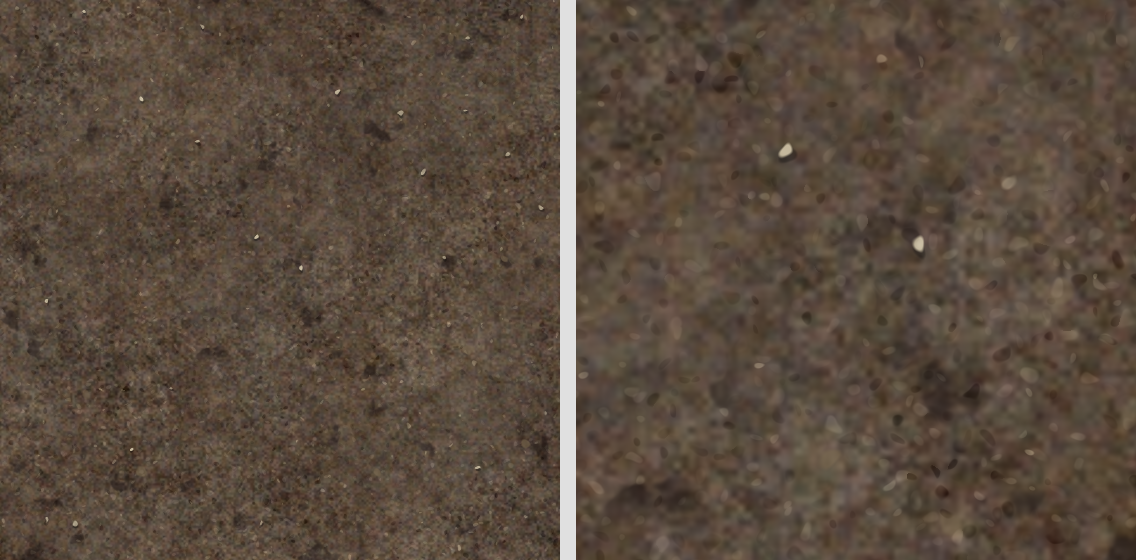
Left, the full canvas; right, a detail of the centre.
This texture is drawn by a WebGL 2 fragment shader. Its source:

```glsl
#version 300 es
precision highp float;
// Dark brown soil: layered value noise gives broad patches, clumps and fine grit,
// scattered cell grains add crumbs and pebbles, thresholded noise opens dark pits,
// and a few small pale stones lie on top.

#define SOIL vec3(0.350, 0.290, 0.237)
#define PIT vec3(0.185, 0.145, 0.130)
#define PEBBLE vec3(0.440, 0.375, 0.285)
#define STONE vec3(0.800, 0.750, 0.640)
#define PATCH_CONTRAST 0.11
#define CLUMP_CONTRAST 0.15
#define GRIT_CONTRAST 0.17
#define CRUMB_CONTRAST 0.20
#define HUE_CONTRAST 0.085
#define GRIT_SCALE 135.0
#define CRUMB_SCALE 85.0
#define STONE_CHANCE 0.22

uniform vec2 u_resolution;
out vec4 fragColor;

float hash(vec2 p) {
    return fract(sin(dot(p, vec2(127.1, 311.7))) * 43758.545);
}

float noise(vec2 p) {
    vec2 cell = floor(p);
    vec2 f = fract(p);
    f = f * f * (3.0 - 2.0 * f);
    float low = mix(hash(cell), hash(cell + vec2(1.0, 0.0)), f.x);
    float high = mix(hash(cell + vec2(0.0, 1.0)), hash(cell + 1.0), f.x);
    return mix(low, high, f.y);
}

float fbm(vec2 p) {
    float sum = 0.0;
    float weight = 0.5;
    for (int i = 0; i < 4; i++) {
        sum += weight * noise(p);
        p = mat2(1.6, 1.2, -1.2, 1.6) * p + 17.3;
        weight *= 0.5;
    }
    return sum / 0.9375;
}

// Scattered oval grains, one per cell at most: x = cover, y = random id.
vec2 grains(vec2 p, float scale, float chance, float radius, float seed) {
    vec2 q = p * scale;
    vec2 base = floor(q);
    float pixel = scale / u_resolution.y;
    vec2 result = vec2(0.0, 0.5);
    for (int y = -1; y <= 1; y++) {
        for (int x = -1; x <= 1; x++) {
            vec2 cell = base + vec2(x, y);
            vec2 key = cell + seed;
            vec2 jitter = vec2(hash(key + 3.1), hash(key + 7.7));
            vec2 d = q - cell - 0.1 - 0.8 * jitter;
            float angle = 6.2832 * hash(key + 11.3);
            d = mat2(cos(angle), sin(angle), -sin(angle), cos(angle)) * d;
            d.y *= mix(1.0, 1.7, hash(key + 19.9));
            float size = radius * mix(0.65, 1.25, hash(key + 23.5));
            float soft = max(0.3 * size, 0.7 * pixel);
            float cover = 1.0 - smoothstep(size - soft, size + soft, length(d));
            cover *= step(hash(key + 31.7), chance);
            if (cover > result.x) result = vec2(cover, hash(key + 41.3));
        }
    }
    return result;
}

void main() {
    vec2 p = gl_FragCoord.xy / u_resolution.y;
    vec2 wobble = vec2(noise(p * 110.0), noise(p * 110.0 + 53.0)) - 0.5;
    vec2 warped = p + 0.006 * wobble;

    // Smooth and gritty zones
    float zone = smoothstep(0.3, 0.7, fbm(p * 8.0 + 61.0));
    float rough = mix(0.72, 1.2, zone);

    // Broad, medium and fine brightness
    float tone = PATCH_CONTRAST * (fbm(p * 5.0 + 9.0) - 0.5);
    tone += CLUMP_CONTRAST * (fbm(warped * 34.0 + 27.0) - 0.5);
    float grit = 0.5 * noise(warped * GRIT_SCALE) + 0.6 * noise(p * GRIT_SCALE * 1.75 + 40.0) - 0.55;
    tone += GRIT_CONTRAST * rough * grit;

    // Crumbs of lighter and darker earth
    vec2 crumb = grains(warped, CRUMB_SCALE, 0.65, 0.34, 5.0);
    tone += CRUMB_CONTRAST * rough * crumb.x * (crumb.y - 0.48) * 0.8;
    vec3 colour = SOIL + tone * vec3(1.04, 1.0, 0.9);

    // Reddish, olive and grey tints
    float warm = noise(p * 120.0 + 81.0) - 0.5 + 0.6 * (fbm(p * 11.0 + 33.0) - 0.5);
    float olive = noise(p * 105.0 + 143.0) - 0.5;
    colour += HUE_CONTRAST * (warm * vec3(0.5, -0.1, -0.4) + olive * vec3(-0.05, 0.25, -0.4));

    // Dark pits and cracks
    float pit = smoothstep(0.60, 0.78, fbm(warped * 30.0 + 71.0));
    pit *= smoothstep(0.35, 0.65, noise(p * 13.0 + 19.0));
    colour = mix(colour, PIT + 0.4 * tone, 0.75 * pit);

    // Flat tan pebbles and bright grit
    vec2 pebble = grains(warped, 22.0, 0.12, 0.18, 90.0);
    colour = mix(colour, PEBBLE + 0.5 * tone, pebble.x * mix(0.3, 0.8, pebble.y));
    vec2 glint = grains(warped, 55.0, 0.16, 0.16, 150.0);
    colour += glint.x * mix(0.05, 0.19, glint.y * glint.y) * vec3(1.0, 1.0, 0.85);

    // Pale stones with a small shadow below
    vec2 shadow = grains(warped + vec2(-0.001, 0.004), 9.0, STONE_CHANCE, 0.048, 210.0);
    vec2 stone = grains(warped, 9.0, STONE_CHANCE, 0.043, 210.0);
    colour *= 1.0 - 0.3 * shadow.x;
    colour = mix(colour, STONE + tone, stone.x * mix(0.6, 1.0, stone.y));

    fragColor = vec4(clamp(colour, 0.0, 1.0), 1.0);
}
```
